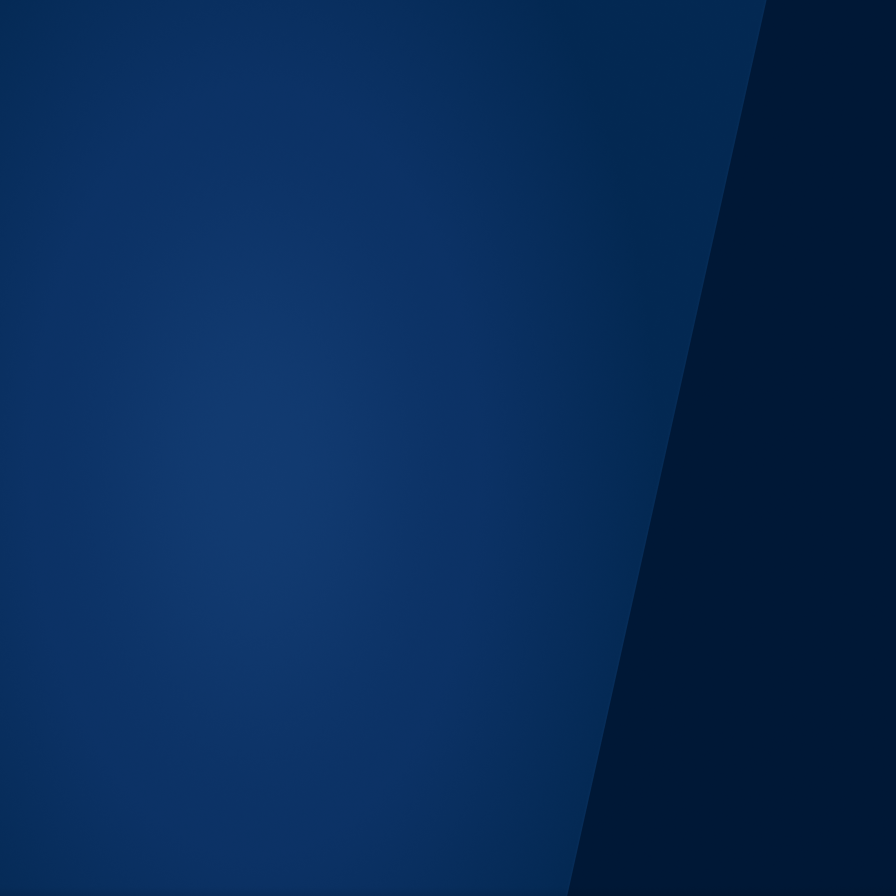
Reproduce this background procedurally as a Shadertoy shader.

```glsl
const vec3 GLOW_CORE = vec3(0.068, 0.228, 0.440);
const vec3 GLOW_RING = vec3(0.046, 0.196, 0.398);
const vec3 GLOW_RIM  = vec3(0.012, 0.158, 0.322);
const vec3 PANEL     = vec3(0.000, 0.094, 0.212);

// Distance from an ellipse centre, equal to 1 on its outline
float ellipseRadius(vec2 p, vec2 center, vec2 radii) {
    return length((p - center) / radii);
}

// Signed distance to the line through a and b, positive on its right
float lineDistance(vec2 p, vec2 a, vec2 b) {
    vec2 along = normalize(b - a);
    return dot(p - a, vec2(along.y, -along.x));
}

// Three-stop radial gradient
vec3 glowColor(float radius, float rimRadius) {
    vec3 inner = mix(GLOW_CORE, GLOW_RING, smoothstep(0.1, 1.0, radius));
    return mix(inner, GLOW_RIM, clamp((radius - 1.0) / (rimRadius - 1.0), 0.0, 1.0));
}

float hash(vec2 p) {
    return fract(sin(dot(p, vec2(12.99, 78.23))) * 4375.85);
}

void mainImage(out vec4 fragColor, in vec2 fragCoord) {
    vec2 uv = fragCoord / iResolution.xy;
    float pixel = 1.0 / min(iResolution.x, iResolution.y);

    // Tall oval glow
    float radius = ellipseRadius(uv, vec2(0.285, 0.475), vec2(0.25, 0.43));
    vec3 color = glowColor(radius, 1.8);

    // Slanted dark panel with a faint bright edge
    float edge = lineDistance(uv, vec2(0.633, 0.0), vec2(0.8555, 1.0));
    color += vec3(0.01, 0.015, 0.02) * (1.0 - smoothstep(0.0, 0.003, abs(edge)));
    color = mix(color, PANEL, smoothstep(-0.7 * pixel, 0.7 * pixel, edge));

    // Thin shade along the bottom
    color *= mix(0.92, 1.0, smoothstep(0.0, 0.012, uv.y));

    // Dither to hide banding
    color += (hash(fragCoord) - 0.5) / 255.0;
    fragColor = vec4(color, 1.0);
}
```
